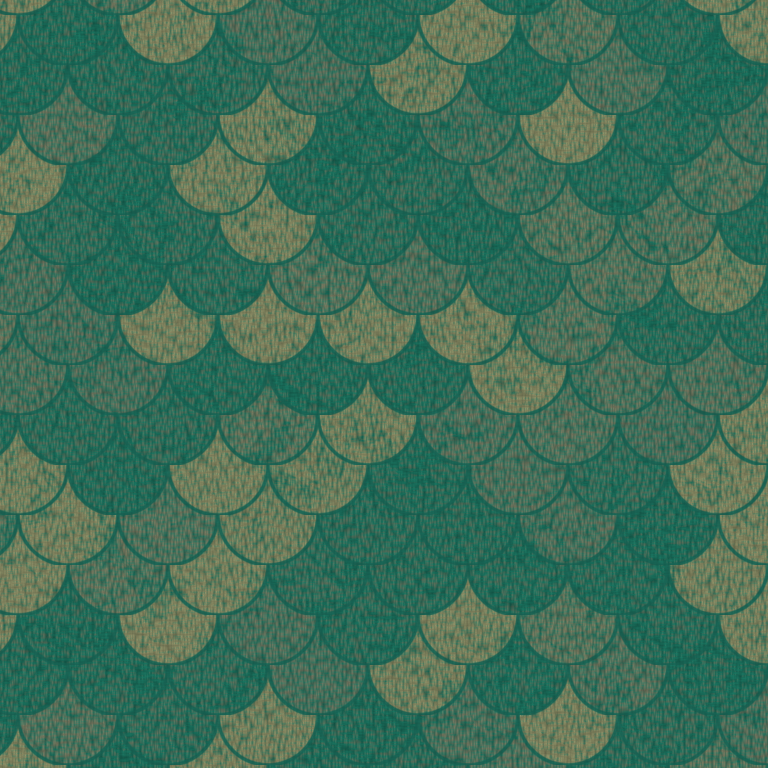
Write a three.js fragment shader that draws this pattern.

```glsl
varying vec2 vUv;

const float SCALES_ACROSS = 7.68;          // scale widths per canvas side
const vec2 PHASE = vec2(0.68, 0.53);       // centre of the first even row
const float ROW_STEP = 0.5;
const float ROW_PERIOD = 12.0;             // rows before the tones recur
const float RADIUS = 0.5;
const float LINE_WIDTH = 0.036;

const vec3 GROUND = vec3(0.09, 0.40, 0.33);
const vec3 LINE = vec3(0.09, 0.38, 0.32);
const vec3 GREY_INK = vec3(0.42, 0.44, 0.36);
const vec3 TAN_INK = vec3(0.49, 0.50, 0.36);

const float DARK_SHARE = 0.42;             // share of sparsely inked scales
const float BRIGHT_SHARE = 0.22;           // share of densely inked scales
const vec2 THREAD = vec2(9.0, 36.0);       // fibres along and across a thread
const float WEAVE_CONTRAST = 0.75;
const float WEAVE_SHADE = 0.22;
const float WEAR = 0.32;

vec2 hash2(vec2 p) {
  vec2 k = vec2(dot(p, vec2(127.1, 311.7)), dot(p, vec2(269.5, 183.3)));
  return fract(sin(k) * 43758.55);
}

// Cellular noise: distance to the nearest scattered point
float cellular(vec2 p) {
  vec2 cell = floor(p);
  float nearest = 4.0;
  for (int y = -1; y <= 1; y++) {
    for (int x = -1; x <= 1; x++) {
      vec2 c = cell + vec2(float(x), float(y));
      vec2 toPoint = c + hash2(c) - p;
      nearest = min(nearest, dot(toPoint, toPoint));
    }
  }
  return sqrt(nearest);
}

// Centre of the closest scale in a row; odd rows shift by half a width
vec2 scaleCentre(vec2 p, float row) {
  float shift = 0.5 * mod(row, 2.0);
  return vec2(floor(p.x - shift + 0.5) + shift, row * ROW_STEP);
}

// Ink cover of one scale: sparse, medium or dense
float scaleCover(vec2 centre, float row) {
  vec2 h = hash2(vec2(centre.x * 2.0 + 7.0, mod(row, ROW_PERIOD) + 3.0));
  float cover = mix(0.24, 0.58, step(DARK_SHARE, h.x));
  cover = mix(cover, 0.86, step(1.0 - BRIGHT_SHARE, h.x));
  return cover + 0.14 * (h.y - 0.5);
}

// Blotches where the ink has rubbed away
float wornPatches(vec2 p) {
  vec2 warp = 0.22 * sin(p.yx * 7.3 + 1.7) + 0.09 * sin(p.yx * 19.0 + p * 5.0);
  float broad = cellular((p + warp) * 2.3);
  float fine = cellular((p + warp) * 9.0 + 4.0);
  return smoothstep(0.45, 0.95, broad + 0.5 * (fine - 0.45));
}

void main() {
  vec2 p = vUv * SCALES_ACROSS - PHASE;
  float pixel = fwidth(vUv.x) * SCALES_ACROSS;

  // Upper rows overlap the ones below
  float row = floor(p.y / ROW_STEP) + 1.0;
  vec2 centre = scaleCentre(p, row);
  float edge = length(p - centre) - RADIUS;
  if (edge > 0.0) {
    row -= 1.0;
    centre = scaleCentre(p, row);
  }

  // Woven fibres, stretched both ways
  float weft = cellular(p * THREAD);
  float warpThread = cellular(p * THREAD.yx + 31.0);
  float weave = weft - warpThread;
  float grain = weft + warpThread - 0.9;

  // Ink over the ground
  float cover = scaleCover(centre, row);
  float ink = cover + WEAVE_CONTRAST * weave - WEAR * wornPatches(p);
  vec3 inkColour = mix(GREY_INK, TAN_INK, smoothstep(0.5, 0.85, cover));
  vec3 colour = mix(GROUND, inkColour, clamp(ink, 0.0, 1.0));
  colour *= 1.0 - WEAVE_SHADE * grain;

  // Outline
  float line = 1.0 - smoothstep(-pixel, pixel, abs(edge) - 0.5 * LINE_WIDTH);
  colour = mix(colour, LINE * (1.0 - 0.1 * grain), 0.92 * line);

  gl_FragColor = vec4(colour, 1.0);
}
```
